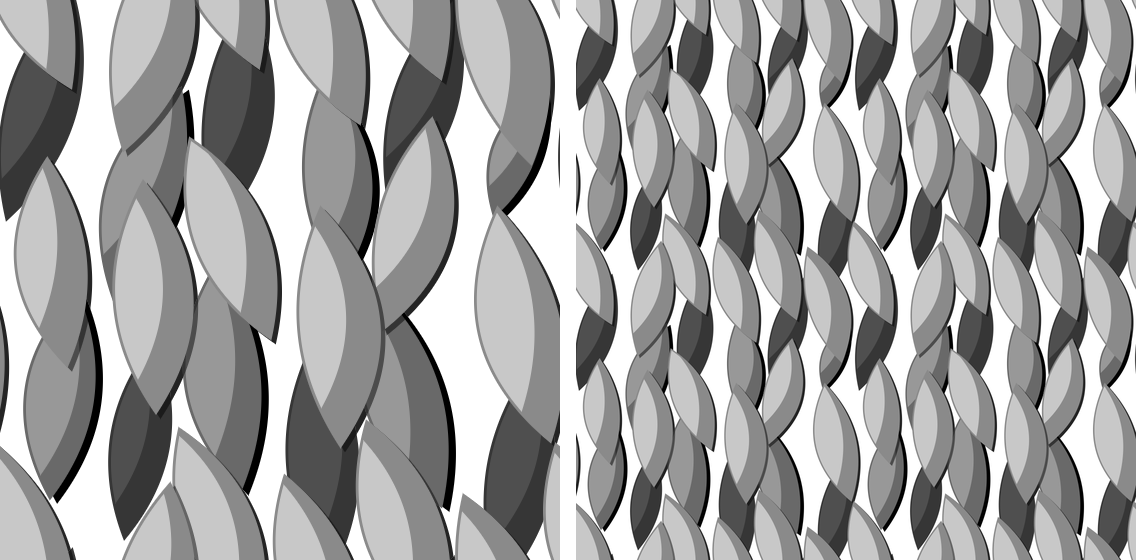
Left, the tile; right, the same tile 2 across and 2 down.
This pattern is drawn by a Shadertoy shader. Its source:

```glsl
// Tiling foliage of overlapping pointed grey leaves with cut highlights and hard shadows on white.

const vec2 GRID = vec2(6.0, 4.0);      // leaves across and up, both even so the tile wraps
const int REACH = 2;                   // neighbouring cells a leaf can extend into
const int DARK = 0, MID = 1, LIGHT = 2;

struct Style {
    float base;        // leaf tone
    float highlight;   // tone of the lit face
    float shadowInk;   // shadow tone on bare ground
    vec2 shadowShift;  // shadow displacement
    vec2 halfSize;     // half width and half length
};

Style styleOf(int layer) {
    if (layer == DARK) return Style(0.21, 0.31, 0.21, vec2(0.0), vec2(0.061, 0.205));
    if (layer == MID) return Style(0.41, 0.595, 0.0, vec2(0.013, -0.006), vec2(0.068, 0.205));
    return Style(0.54, 0.785, 0.14, vec2(0.008, -0.007), vec2(0.073, 0.213));
}

vec2 hash2(vec2 cell, float seed) {
    vec3 p = fract(vec3(cell.xyx + seed * 7.31) * vec3(0.1031, 0.1030, 0.0973));
    p += dot(p, p.yzx + 33.33);
    return fract((p.xx + p.yz) * p.zy);
}

// Every second cell is light, the others alternate between mid and dark
int layerOf(vec2 cell) {
    if (mod(cell.x + cell.y, 2.0) < 0.5) return LIGHT;
    return mod(cell.x + floor(cell.y * 0.5), 2.0) < 0.5 ? MID : DARK;
}

vec2 rotate(vec2 p, float angle) {
    float c = cos(angle), s = sin(angle);
    return vec2(c * p.x - s * p.y, s * p.x + c * p.y);
}

// Approximate signed distance to a lens with pointed ends, bowed sideways
float leafDistance(vec2 p, vec2 halfSize, float bow) {
    float t = p.y / halfSize.y;
    float side = p.x + bow * (t * t - 0.4);
    float slope = 2.0 * halfSize.x * t / halfSize.y;
    return (abs(side) - halfSize.x * (1.0 - t * t)) / sqrt(1.0 + slope * slope);
}

float coverage(float d, float pixel) {
    return clamp(0.5 - d / pixel, 0.0, 1.0);
}

// Paints one leaf; ground holds the tone and how much of the white is covered
vec2 paintLeaf(vec2 ground, vec2 p, vec2 cell, Style style, bool mayShrink, float pixel) {
    vec2 shape = hash2(cell, 1.0), gloss = hash2(cell, 2.0), extra = hash2(cell, 3.0);
    float angle = (shape.x - 0.5) * 0.8;
    float scale = mix(0.88, 1.08, shape.y);
    if (mayShrink && extra.x < 0.25) scale = 0.6;
    vec2 halfSize = style.halfSize * scale;
    float bow = (extra.y - 0.5) * 0.03;

    // Shadow: ink on white, a darker tone over other leaves
    vec2 q = rotate(p - style.shadowShift, angle);
    float shadow = coverage(leafDistance(q, halfSize, bow), pixel);
    shadow *= step(0.001, length(style.shadowShift));
    float shaded = mix(style.shadowInk, ground.x * 0.5, ground.y);
    ground = mix(ground, vec2(shaded, 1.0), shadow);

    // Body
    q = rotate(p, angle);
    float body = leafDistance(q, halfSize, bow);
    ground = mix(ground, vec2(style.base, 1.0), coverage(body, pixel));

    // Highlight: the inset body cut by a copy moved up and to the left
    vec2 shift = halfSize * vec2(-mix(0.4, 0.85, gloss.x), mix(0.12, 0.36, gloss.y));
    float lit = max(body + 0.005, leafDistance(q - shift, halfSize, bow));
    ground.x = mix(ground.x, style.highlight, coverage(lit, pixel));
    return ground;
}

// Paints all leaves of one layer that may touch the point
vec2 paintLayer(vec2 ground, vec2 uv, int layer, float pixel) {
    Style style = styleOf(layer);
    vec2 home = floor(uv * GRID);
    for (int j = REACH; j >= -REACH; j--) {
        for (int i = -REACH; i <= REACH; i++) {
            vec2 cell = home + vec2(i, j);
            vec2 wrapped = mod(cell, GRID);
            if (layerOf(wrapped) != layer) continue;
            float stagger = 0.5 * mod(wrapped.x, 2.0) - 0.25;
            vec2 jitter = (hash2(wrapped, 0.0) - 0.5) * vec2(0.36, 0.32);
            vec2 center = (cell + 0.5 + vec2(0.0, stagger) + jitter) / GRID;
            ground = paintLeaf(ground, uv - center, wrapped, style, layer == MID, pixel);
        }
    }
    return ground;
}

void mainImage(out vec4 fragColor, in vec2 fragCoord) {
    vec2 uv = fragCoord / iResolution.xy;
    float pixel = 1.0 / min(iResolution.x, iResolution.y);
    vec2 ground = vec2(1.0, 0.0);
    for (int layer = DARK; layer <= LIGHT; layer++) {
        ground = paintLayer(ground, uv, layer, pixel);
    }
    fragColor = vec4(vec3(ground.x), 1.0);
}
```
